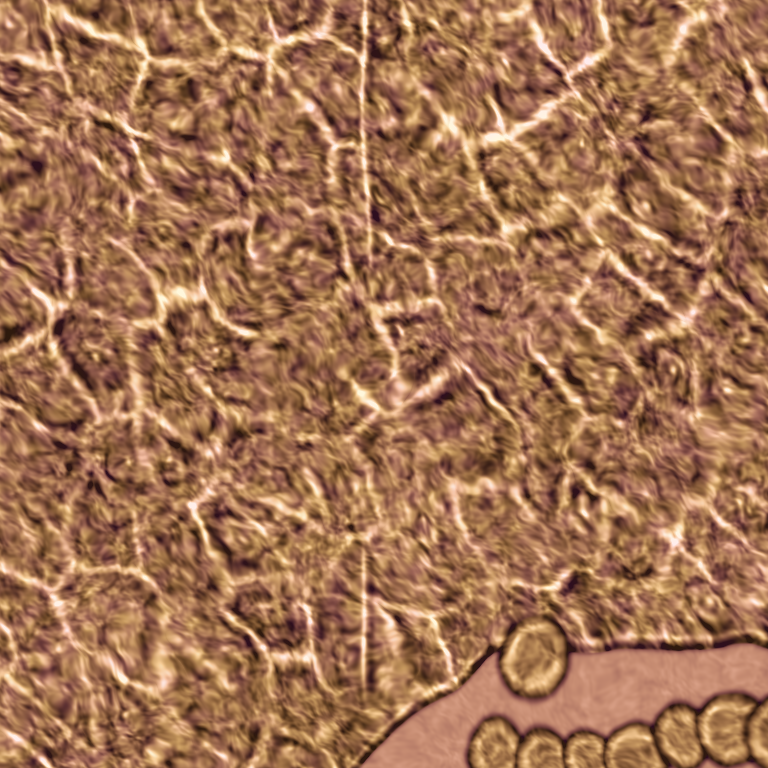
Give the GLSL for this texture, as a three.js fragment shader.

```glsl
// Stained tissue under a microscope: pale-walled leaning cells with nuclei above a pink opening.
#define CELLS vec2(11.0, 8.5)
#define LEAN 0.4
#define WALL_WIDTH 0.095
#define WALL_GLOW 0.40
#define RIM_SHADE 0.26
#define GRAIN_SCALE 68.0
#define GRAIN_DEPTH 1.1
#define BASE_TONE 0.635
#define PINK_SHARE 0.42

varying vec2 vUv;

const vec3 SHADOW = vec3(0.18, 0.10, 0.05);
const vec3 UMBER = vec3(0.44, 0.29, 0.16);
const vec3 BROWN = vec3(0.62, 0.44, 0.27);
const vec3 OCHRE = vec3(0.78, 0.60, 0.37);
const vec3 CREAM = vec3(0.96, 0.79, 0.57);
const vec3 GLARE = vec3(1.0, 0.97, 0.86);
const vec3 PINK_SHIFT = vec3(0.0, -0.045, 0.07);

vec2 hash2(vec2 p) {
  vec3 q = fract(p.xyx * vec3(0.1031, 0.1030, 0.0973));
  q += dot(q, q.yzx + 33.33);
  return fract((q.xx + q.yz) * q.zy);
}

float corner(vec2 cell, vec2 offset) {
  return dot(hash2(cell) * 2.0 - 1.0, offset);
}

float gradientNoise(vec2 p) {
  vec2 i = floor(p), f = fract(p), e = vec2(1.0, 0.0);
  vec2 u = f * f * f * (f * (f * 6.0 - 15.0) + 10.0);
  float low = mix(corner(i, f), corner(i + e, f - e), u.x);
  float high = mix(corner(i + e.yx, f - e.yx), corner(i + 1.0, f - 1.0), u.x);
  return 1.5 * mix(low, high, u.y);
}

// Soft line of the given half width around a centre value
float band(float x, float centre, float width) {
  float q = (x - centre) / width;
  return exp(-q * q);
}

vec2 seedOf(vec2 cell) {
  return 0.5 + 0.8 * (hash2(cell + 40.0) - 0.5);
}

// Voronoi cells: distance to the wall, offset from the seed, and cell id
float cellWall(vec2 p, out vec2 toSeed, out vec2 id) {
  vec2 base = floor(p), f = fract(p), nearest = vec2(0.0);
  float best = 8.0, wall = 8.0;
  for (int j = -1; j <= 1; j++) for (int i = -1; i <= 1; i++) {
    vec2 g = vec2(float(i), float(j));
    vec2 r = g + seedOf(base + g) - f;
    if (dot(r, r) < best) { best = dot(r, r); toSeed = r; nearest = g; }
  }
  for (int j = -2; j <= 2; j++) for (int i = -2; i <= 2; i++) {
    vec2 g = nearest + vec2(float(i), float(j));
    vec2 r = g + seedOf(base + g) - f, apart = r - toSeed;
    if (dot(apart, apart) > 0.0001) wall = min(wall, dot(0.5 * (r + toSeed), normalize(apart)));
  }
  id = base + nearest;
  return wall;
}

// Round cell with a dark outline and a bright inner ring
void addBud(vec2 p, vec2 centre, float radius, float grain, inout float tone, inout float pink) {
  float d = length((p - centre) * vec2(1.0, 0.85)) - radius;
  float inside = smoothstep(0.002, -0.002, d);
  tone = mix(tone, 0.64 + 0.7 * grain + 0.22 * band(d, -0.013, 0.005), inside);
  tone -= 0.36 * band(d, 0.0, 0.0045);
  pink = mix(pink, 0.1, inside);
}

vec3 stain(float tone, float pink) {
  vec3 c = mix(SHADOW, UMBER, clamp((tone - 0.18) / 0.26, 0.0, 1.0));
  c = mix(c, BROWN, clamp((tone - 0.44) / 0.18, 0.0, 1.0));
  c = mix(c, OCHRE, clamp((tone - 0.62) / 0.16, 0.0, 1.0));
  c = mix(c, CREAM, clamp((tone - 0.78) / 0.18, 0.0, 1.0));
  c = mix(c, GLARE, clamp((tone - 0.96) / 0.2, 0.0, 1.0));
  return c + PINK_SHIFT * pink;
}

void main() {
  vec2 p = vUv;
  vec2 warp = vec2(gradientNoise(p * 8.0), gradientNoise(p * 8.0 + 31.0)) * 0.022;
  warp += vec2(gradientNoise(p * 38.0 + 7.0), gradientNoise(p * 38.0 + 53.0)) * 0.005;
  vec2 q = p + warp;
  q.x += LEAN * q.y;

  // Grain and uneven stain
  float fine = gradientNoise(q * GRAIN_SCALE) * 0.28 + gradientNoise(q * GRAIN_SCALE * 1.9 + 9.0) * 0.18;
  float grain = GRAIN_DEPTH * (fine + 0.2 * gradientNoise(q * 30.0 + 17.0));
  float tone = BASE_TONE + grain + 0.08 * gradientNoise(p * 5.0 + 3.0);
  float pink = PINK_SHARE + 0.9 * gradientNoise(p * 40.0 + 71.0) + 0.5 * gradientNoise(p * 6.0 + 23.0);

  // Cell walls with a shaded inner rim
  vec2 toSeed, id;
  float wall = cellWall(q * CELLS, toSeed, id);
  float strength = smoothstep(-0.35, 0.4, gradientNoise(p * 9.0 + 61.0));
  tone += WALL_GLOW * (0.3 + 0.7 * strength) * smoothstep(WALL_WIDTH, 0.0, wall);
  float rim = 0.2 + smoothstep(0.0, 0.4, gradientNoise(p * 15.0 + 83.0));
  tone -= RIM_SHADE * rim * band(wall, 0.15, 0.055);

  // Nuclei: dark ring, pale body, bright speck
  vec2 chance = hash2(id + 90.0);
  float present = step(0.3, chance.x) * smoothstep(0.08, 0.17, wall);
  float r = length(toSeed) + 0.06 * gradientNoise(p * 45.0 + 5.0);
  float speck = length(toSeed + 0.1 * (chance - 0.5));
  tone += present * (0.08 * band(r, 0.16, 0.06) - 0.17 * band(r, 0.27, 0.05) - 0.12 * band(r, 0.07, 0.05));
  tone += present * 0.5 * chance.y * band(speck, 0.0, 0.055);

  // Long upright fold
  float side = p.x - 0.478 - 0.012 * gradientNoise(vec2(p.y * 6.0, 3.5));
  float extent = smoothstep(0.64, 0.68, p.y) + smoothstep(0.31, 0.27, p.y) * smoothstep(0.08, 0.12, p.y);
  tone += extent * (0.36 * band(side, 0.0, 0.0035) - 0.2 * band(side, 0.01, 0.005));

  // Pink opening with a dark, bright-lined edge
  float edge = mix(-0.06, 0.155, smoothstep(0.36, 0.68, p.x)) + 0.025 * gradientNoise(vec2(p.x * 12.0, 8.5));
  float depth = edge - p.y + 0.3 * warp.y;
  float opening = smoothstep(-0.002, 0.002, depth);
  tone = mix(tone, 0.78 + 0.2 * grain, opening);
  pink = mix(clamp(pink, 0.0, 1.0), 1.1, opening);
  tone += 0.2 * band(depth, -0.016, 0.005) - 0.34 * band(depth, -0.003, 0.006);

  // Rounded cells in the opening
  addBud(p + 0.4 * warp, vec2(0.695, 0.14), 0.044, grain, tone, pink);
  for (int i = 0; i < 7; i++) {
    vec2 vary = hash2(vec2(float(i), 12.0));
    vec2 centre = vec2(0.645 + 0.062 * float(i), 0.005 + 0.03 * vary.x);
    centre.y += 0.035 * smoothstep(0.82, 0.98, centre.x);
    addBud(p + 0.5 * warp, centre, 0.034 + 0.01 * vary.y, grain, tone, pink);
  }

  gl_FragColor = vec4(stain(tone, pink), 1.0);
}
```
